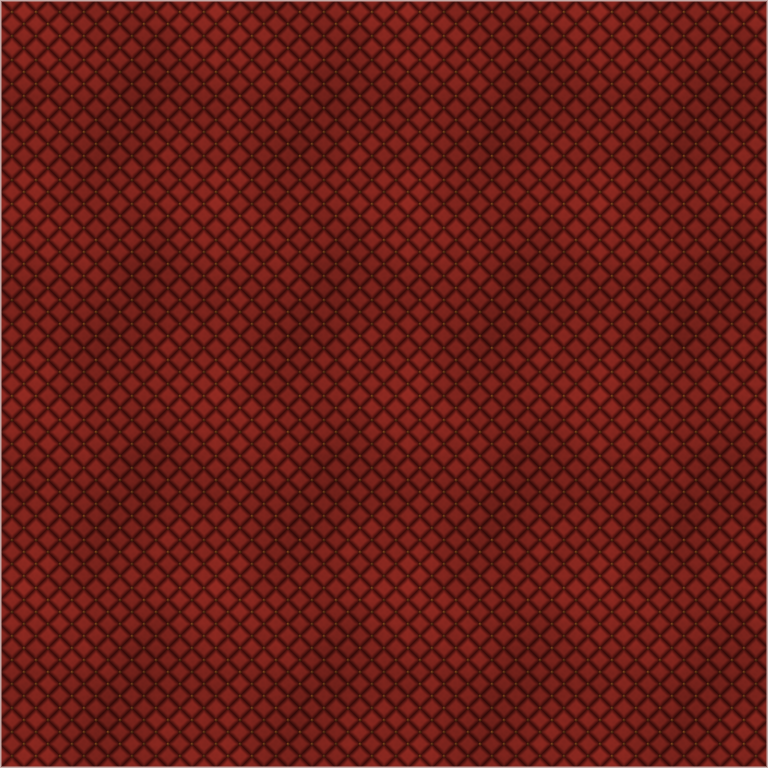
Give the GLSL for this pattern, as a Shadertoy shader.

```glsl
#define REPEATS 32.0
#define TILE 8.0
#define GROOVE_WIDTH 0.27
#define STUD_RADIUS 0.062
#define BORDER_WIDTH 0.00195
#define GRAIN 0.06
#define CELL_VARIATION 0.08
#define DYE_VARIATION 0.10
#define LEATHER vec3(0.500, 0.142, 0.113)
#define SEAM vec3(0.195, 0.034, 0.027)
#define BRASS vec3(0.390, 0.205, 0.080)
#define EDGE vec3(0.780, 0.670, 0.660)

const float TAU = 6.2831853;

vec2 hash2(vec2 p) {
    vec2 q = vec2(dot(p, vec2(127.1, 311.7)), dot(p, vec2(269.5, 183.3)));
    return fract(sin(q) * 4375.85);
}

// Distance to the nearest scattered point, wrapping every period cells
float cellular(vec2 p, float period) {
    vec2 cell = floor(p);
    vec2 local = fract(p);
    float nearest = 2.0;
    for (int y = -1; y <= 1; y++) {
        for (int x = -1; x <= 1; x++) {
            vec2 offset = vec2(x, y);
            vec2 point = offset + hash2(mod(cell + offset, period));
            nearest = min(nearest, length(point - local));
        }
    }
    return nearest;
}

// Broad uneven dye, periodic over one tile
float dye(vec2 p) {
    vec2 w = (p - vec2(1.2, 7.2)) * TAU / TILE;
    return 0.45 * cos(w.x + 0.4 * sin(w.y))
         + 0.40 * cos(w.y + 0.4 * sin(w.x))
         + 0.15 * cos(w.x * 2.0 - w.y);
}

// Rotates between square and diagonal lattice axes
vec2 toDiagonal(vec2 p) { return vec2(p.x + p.y, p.x - p.y); }
vec2 fromDiagonal(vec2 d) { return 0.5 * toDiagonal(d); }

vec3 quilt(vec2 p) {
    vec2 diagonal = toDiagonal(p);
    vec2 local = fract(diagonal) - 0.5;
    vec2 center = mod(fromDiagonal(floor(diagonal) + 0.5), TILE);

    // Padded diamond falling softly into seams that tighten at the studs
    vec2 seamDist = 0.5 - abs(local);
    float across = min(seamDist.x, seamDist.y);
    float along = max(seamDist.x, seamDist.y);
    float rise = smoothstep(-0.065, GROOVE_WIDTH, across);
    float depth = mix(0.82, 1.0, smoothstep(0.05, 0.3, along));
    vec3 color = mix(LEATHER, SEAM, (1.0 - rise) * depth);

    // Soft light from above, per-diamond tone and leather grain
    float light = 1.0 + 0.06 * (local.x - local.y) * rise;
    light += CELL_VARIATION * (hash2(center).x - 0.5);
    light += DYE_VARIATION * dye(p);
    light += GRAIN * (cellular(p * 5.0, TILE * 5.0) - 0.45);
    return color * light;
}

vec3 addStud(vec3 color, vec2 p, float pixel) {
    vec2 node = fromDiagonal(round(toDiagonal(p)));
    vec2 offset = p - node;
    float r = length(offset);

    // Dimple shadow, then a domed brass head
    color *= 1.0 - 0.15 * (1.0 - smoothstep(STUD_RADIUS, STUD_RADIUS * 2.2, r));
    float head = 1.0 - smoothstep(-0.5, 0.5, (r - STUD_RADIUS) / pixel);
    float glint = length(offset - STUD_RADIUS * vec2(-0.3, 0.3)) / STUD_RADIUS;
    float dome = mix(1.1, 0.75, clamp(glint, 0.0, 1.0));
    float tone = 0.85 + 0.3 * hash2(mod(node, TILE)).y;
    return mix(color, BRASS * dome * tone, head);
}

void mainImage(out vec4 fragColor, in vec2 fragCoord) {
    vec2 uv = fragCoord / iResolution.xy;
    float pixel = 1.0 / min(iResolution.x, iResolution.y);
    vec2 p = uv * REPEATS;

    vec3 color = addStud(quilt(p), p, pixel * REPEATS);

    // Thin pale rim around the canvas
    vec2 inset = min(uv, 1.0 - uv);
    float rim = (min(inset.x, inset.y) - BORDER_WIDTH) / pixel;
    color = mix(EDGE, color, smoothstep(-0.5, 0.5, rim));

    fragColor = vec4(color, 1.0);
}
```
